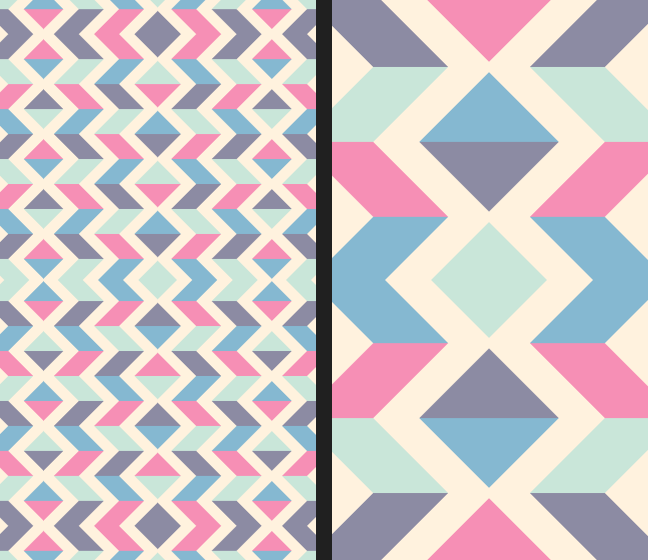
Left: the whole. Right: its middle third, enlarged.
Reproduce this pattern procedurally as a Shadertoy shader.

```glsl
// Retro zigzag ornament: columns of split diamonds between chevron bands.
// Both axes are folded into mirrors; a triangle wave of the height shears
// equal stripes into zigzags, and stripe and row pick one of four colours.

// Mirrored repeat: distance to the nearest axis, axes lying 2 * halfPeriod apart.
float mirrorFold(float x, float halfPeriod) {
    return abs(mod(x + halfPeriod, 2.0 * halfPeriod) - halfPeriod);
}

// Neighbouring stripes are two steps apart in the colour cycle.
vec3 blockColor(float row, float stripe) {
    vec3 cycle[4] = vec3[4](
        vec3(0.79, 0.90, 0.85),   // mint
        vec3(0.55, 0.545, 0.64),  // purple
        vec3(0.52, 0.72, 0.82),   // blue
        vec3(0.965, 0.56, 0.71)); // pink
    return cycle[int(mod(row + 2.0 * stripe, 4.0))];
}

void mainImage(out vec4 fragColor, in vec2 fragCoord) {
    // One unit is the height of a colour row.
    float pixel = 22.42 / iResolution.y;
    vec2 p = (fragCoord - 0.5 * iResolution.xy) * pixel;

    // Distance from the diamond axis, and height counted in rows.
    float across = mirrorFold(p.x + 0.013, 4.57);
    float height = mirrorFold(p.y, 9.843) + 0.157;

    // Shear by the zigzag, then find the nearest stripe.
    float sheared = across - abs(mod(height, 2.0) - 1.0);
    float stripe = floor((sheared - 1.045) / 1.615 + 1.5);
    float offset = sheared - 1.045 - (stripe - 1.0) * 1.615;

    // Blend colours over the nearest row boundary.
    float boundary = clamp(floor(height + 0.5), 1.0, 9.0);
    vec3 block = mix(blockColor(boundary - 1.0, stripe),
                     blockColor(boundary, stripe),
                     clamp((height - boundary) / pixel + 0.5, 0.0, 1.0));

    // Stripes are one unit wide, with diagonal edges over cream.
    float edge = (abs(offset) - 0.5) * 0.7071;
    float coverage = clamp(0.5 - edge / pixel, 0.0, 1.0);
    fragColor = vec4(mix(vec3(1.0, 0.95, 0.87), block, coverage), 1.0);
}
```
